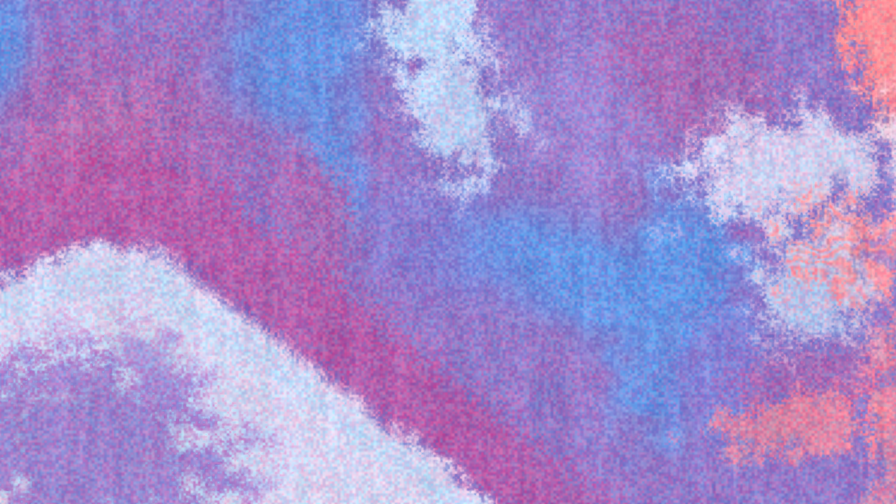
This background is drawn by a Shadertoy shader. Its source:

```glsl
// Abstract weathered pigment: violet ground, a pale hill with a magenta rim,
// and blue, white and coral clouds. Soft rotated dabs are layered in order;
// layered value noise warps them, frays their edges and adds coloured grain.

const vec3 VIOLET   = vec3(0.59, 0.48, 0.79);
const vec3 LAVENDER = vec3(0.63, 0.53, 0.83);
const vec3 PERI     = vec3(0.52, 0.51, 0.85);
const vec3 BLUE     = vec3(0.40, 0.59, 0.90);
const vec3 MAUVE    = vec3(0.66, 0.42, 0.71);
const vec3 MAGENTA  = vec3(0.71, 0.36, 0.66);
const vec3 ROSE     = vec3(0.77, 0.47, 0.71);
const vec3 CORAL    = vec3(0.97, 0.56, 0.60);
const vec3 PALE     = vec3(0.84, 0.83, 0.94);
const vec3 ICE      = vec3(0.75, 0.84, 0.96);
const float WARP        = 0.055; // bending of the shapes
const float GRAIN_SCALE = 210.0; // grain cells per canvas height
const float GRAIN       = 0.20;  // strength of the coloured grain

float hash(vec2 p) {
    vec3 q = fract(vec3(p.xyx) * 0.1031);
    q += dot(q, q.yzx + 33.33);
    return fract((q.x + q.y) * q.z);
}

float noise(vec2 p) {
    vec2 i = floor(p), f = fract(p);
    f = f * f * (3.0 - 2.0 * f);
    return mix(mix(hash(i), hash(i + vec2(1, 0)), f.x),
               mix(hash(i + vec2(0, 1)), hash(i + vec2(1, 1)), f.x), f.y);
}

float fbm(vec2 p) {
    float sum = 0.0, amp = 0.5;
    for (int i = 0; i < 5; i++) {
        sum += amp * noise(p);
        p = mat2(1.6, 1.2, -1.2, 1.6) * p + 7.3;
        amp *= 0.5;
    }
    return sum / 0.97;
}

// Turns a soft 0..1 field into a frayed mask; fray is centred on zero
float frayed(float field, float fray) {
    return smoothstep(0.15, 0.85, field + fray * 4.0 * field * (1.0 - field));
}

// Elliptical dab, half covered at its radii
float dab(vec2 p, vec2 centre, vec2 radii, float angle, float fray) {
    vec2 d = p - centre, axis = vec2(cos(angle), sin(angle));
    vec2 q = vec2(dot(d, axis), dot(d, vec2(-axis.y, axis.x))) / radii;
    return frayed(exp(-0.7 * dot(q, q)), fray);
}

// Height of the pale hill's crest
float crest(float x) {
    float d = x - 0.25;
    return 0.58 - 0.18 * d - 0.62 * sqrt(d * d + 0.01);
}

void mainImage(out vec4 fragColor, in vec2 fragCoord) {
    vec2 p = fragCoord / iResolution.xy * vec2(16.0 / 9.0, 1.0);

    // Texture fields
    float grain = noise(p * GRAIN_SCALE) - 0.5;
    float speck = noise(p * GRAIN_SCALE * 0.8 + 91.0) - 0.5;
    float fleck = fbm(p * 24.0) - 0.5;
    float streak = fbm(p * vec2(55.0, 6.0) + 13.0) - 0.5;
    float soft = 0.4 * fleck + 0.35 * grain + 0.25 * streak;
    float rough = 1.5 * fleck + 0.45 * grain + 0.35 * streak;
    vec2 w = p + WARP * (vec2(fbm(p * 5.0), fbm(p * 5.0 + 40.0)) - 0.5) * 2.0;

    // Upper left: mauve field and blue stream
    vec3 col = VIOLET;
    col = mix(col, MAUVE, 0.75 * dab(w, vec2(0.20, 0.72), vec2(0.36, 0.20), 0.1, soft));
    col = mix(col, ROSE, 0.65 * dab(w, vec2(0.18, 0.70), vec2(0.15, 0.09), 0.5, soft));
    col = mix(col, BLUE, 0.85 * dab(w, vec2(0.00, 0.92), vec2(0.06, 0.12), 0.0, soft));
    col = mix(col, BLUE, 0.85 * dab(w, vec2(0.59, 0.91), vec2(0.14, 0.15), 0.0, soft));
    col = mix(col, BLUE, 0.70 * dab(w, vec2(0.68, 0.68), vec2(0.05, 0.20), 0.12, rough));

    // Central blue basin and upper right violet clouds
    col = mix(col, LAVENDER, 0.8 * dab(w, vec2(1.15, 0.76), vec2(0.18, 0.17), 0.0, soft));
    col = mix(col, MAUVE, 0.85 * dab(w, vec2(1.38, 0.83), vec2(0.17, 0.13), -0.4, soft));
    col = mix(col, PERI, 0.60 * dab(w, vec2(0.95, 0.50), vec2(0.22, 0.10), -0.3, soft));
    col = mix(col, BLUE, 0.90 * dab(w, vec2(1.17, 0.45), vec2(0.25, 0.10), -0.3, soft));
    col = mix(col, BLUE, 0.90 * dab(w, vec2(1.36, 0.47), vec2(0.11, 0.15), 0.1, rough));
    col = mix(col, BLUE, 0.75 * dab(w, vec2(1.32, 0.25), vec2(0.07, 0.13), 0.2, rough));

    // Lower right: periwinkle, magenta and coral dust
    col = mix(col, PERI, 0.70 * dab(w, vec2(1.45, 0.28), vec2(0.10, 0.17), 0.0, soft));
    col = mix(col, MAUVE, 0.85 * dab(w, vec2(1.64, 0.25), vec2(0.14, 0.09), 0.2, rough));
    col = mix(col, CORAL, 0.65 * dab(w, vec2(1.58, 0.15), vec2(0.14, 0.06), 0.0, rough));
    col = mix(col, CORAL, 0.60 * dab(w, vec2(1.78, 0.17), vec2(0.05, 0.18), 0.0, rough));

    // White and coral clouds
    col = mix(col, ICE, 0.95 * dab(w, vec2(0.84, 0.97), vec2(0.10, 0.12), 0.0, rough));
    col = mix(col, ICE, 0.85 * dab(w, vec2(0.93, 0.78), vec2(0.10, 0.13), 0.2, rough));
    col = mix(col, CORAL, dab(w, vec2(1.79, 0.91), vec2(0.09, 0.20), 0.0, rough));
    col = mix(col, PALE, 0.90 * dab(w, vec2(1.59, 0.67), vec2(0.20, 0.11), 0.3, rough));
    col = mix(col, ICE, 0.80 * dab(w, vec2(1.62, 0.44), vec2(0.11, 0.11), 0.0, rough));
    float ripple = 0.5 + 0.5 * sin(65.0 * fbm(p * 7.0 + 5.0));
    col = mix(col, CORAL, (0.2 + 0.65 * ripple) * dab(w, vec2(1.70, 0.51), vec2(0.13, 0.09), 0.0, rough));

    // Magenta band above the crest; height is positive outside the hill
    float height = (p.y - crest(p.x)) / 1.25 + 0.4 * (w.y - p.y);
    float band = exp(-pow((height - 0.08) / 0.10, 2.0));
    col = mix(col, MAUVE, 0.85 * dab(w, vec2(0.63, 0.57), vec2(0.07, 0.16), 0.35, soft));
    col = mix(col, MAGENTA, 0.85 * frayed(band, soft) * (1.0 - 0.5 * smoothstep(0.9, 1.4, p.x)));

    // Pale hill with frayed flanks, an icy rim and violet weathering
    float flank = 1.0 - smoothstep(0.12, 0.45, p.x) + smoothstep(0.68, 0.85, p.x);
    float hill = frayed(smoothstep(0.05, -0.045, height), mix(soft, rough, clamp(flank, 0.0, 1.0)));
    vec3 inside = mix(PALE, ICE, 0.6 * exp(-pow((height + 0.05) / 0.025, 2.0)));
    inside = mix(inside, VIOLET, 0.9 * dab(w, vec2(0.17, 0.11), vec2(0.27, 0.16), -0.2, rough));
    inside = mix(inside, LAVENDER, 0.65 * dab(w, vec2(0.29, 0.28), vec2(0.08, 0.10), 0.4, rough));
    col = mix(col, inside, 0.97 * hill);

    // Pink-to-blue grain and faint vertical wear
    col += GRAIN * (grain * vec3(1.1, -0.3, -0.3) + speck * vec3(0.4, 0.8, 0.4));
    col += 0.09 * streak + 0.07 * fleck;
    fragColor = vec4(clamp(col, 0.0, 1.0), 1.0);
}
```
